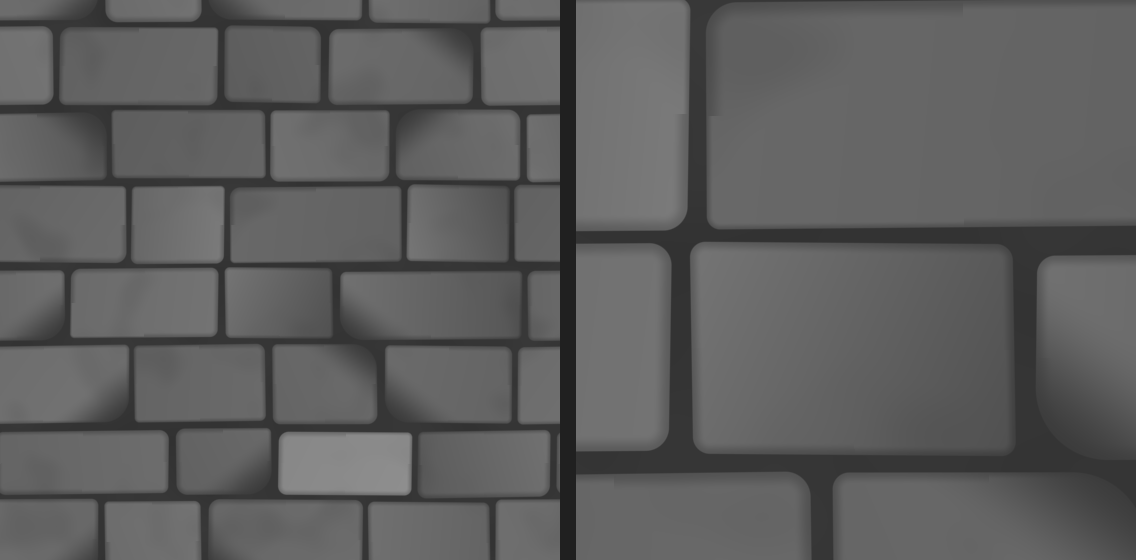
Left: the whole. Right: its middle third, enlarged.
Write a WebGL 1 fragment shader that draws this texture.

```glsl
precision highp float;
// Tiling wall of seven courses of worn grey stone blocks in dark mortar.

uniform vec2 u_resolution;

#define ROWS 7.0
#define COLUMNS 4.0
#define ROW_OFFSET 0.72
#define JOINT_JITTER 0.46
#define ROW_JITTER 0.13
#define TILT 0.035
#define GAP 0.0042
#define WORN_SHARE 0.3
#define STAIN 0.035
#define SEED 3.7
#define MORTAR_COLOR vec3(0.208)
#define STONE_COLOR vec3(0.377)

// Four random values from a lattice point
vec4 hash4(vec2 p) {
  vec4 q = fract((p.xyxy + SEED) * vec4(0.1031, 0.1030, 0.0973, 0.1099));
  q += dot(q, q.wzxy + 33.33);
  return fract((q.xxyz + q.yzzw) * q.zywx);
}

// Gradient noise that repeats after the given period
float gradientAt(vec2 cell, vec2 offset, float period) {
  float angle = 6.2832 * hash4(mod(cell, period) + 71.0).x;
  return dot(vec2(cos(angle), sin(angle)), offset);
}

float noise(vec2 p, float period) {
  vec2 i = floor(p), f = p - i;
  vec2 u = f * f * f * (f * (f * 6.0 - 15.0) + 10.0);
  vec2 e = vec2(0.0, 1.0);
  return mix(
    mix(gradientAt(i, f, period), gradientAt(i + e.yx, f - e.yx, period), u.x),
    mix(gradientAt(i + e.xy, f - e.xy, period), gradientAt(i + e.yy, f - e.yy, period), u.x),
    u.y);
}

// Sideways shift of each course, in block widths
float rowPhase(float row) {
  float r = mod(row, ROWS);
  return dot(vec4(equal(vec4(r), vec4(0.0, 1.0, 2.0, 3.0))), vec4(0.04, 0.90, 0.52, 0.76))
       + dot(vec3(equal(vec3(r), vec3(4.0, 5.0, 6.0))), vec3(0.79, 0.42, 0.62));
}

// Left joint of a block and lower edge of a course
float jointX(vec2 id) {
  float jitter = hash4(mod(id, vec2(COLUMNS, ROWS)) + 11.0).y - 0.5;
  return (id.x + rowPhase(id.y) + JOINT_JITTER * jitter) / COLUMNS;
}

float rowY(float row) {
  float jitter = hash4(vec2(mod(row, ROWS), 29.0)).z - 0.5;
  return (row + ROW_OFFSET + ROW_JITTER * jitter) / ROWS;
}

float roundedBox(vec2 p, vec2 halfSize, float radius) {
  vec2 d = abs(p) - halfSize + radius;
  return length(max(d, 0.0)) + min(max(d.x, d.y), 0.0) - radius;
}

// Stone colour in rgb, coverage in a
vec4 stone(vec2 p, vec2 id, float stain, float pixel) {
  vec2 key = mod(id, vec2(COLUMNS, ROWS));
  vec4 shape = hash4(key + 101.0);
  vec4 look = hash4(key + 211.0);
  vec4 wear = hash4(key + 307.0);

  // Slightly skewed block between its joints
  vec2 low = vec2(jointX(id), rowY(id.y));
  vec2 high = vec2(jointX(id + vec2(1.0, 0.0)), rowY(id.y + 1.0));
  vec2 halfSize = 0.5 * (high - low) - GAP - 0.004 * shape.xy * shape.xy;
  vec2 q = p - 0.5 * (low + high);
  q.y -= 0.006 * (look.w - 0.5);
  q += TILT * (shape.zw - 0.5) * q.yx;

  // Uneven corners, one of them sometimes worn away
  vec2 side = sign(q);
  vec2 wornSide = sign(wear.xy - 0.5);
  float worn = step(wear.z, WORN_SHARE);
  float atWorn = worn * step(1.5, dot(side, wornSide));
  float cornerRandom = hash4(key * 4.0 + side + 401.0).x;
  float radius = mix(0.008 + 0.014 * cornerRandom * cornerRandom, 0.044, atWorn);
  float dist = roundedBox(q, halfSize, radius);

  // Tone, slanted light and stains
  float tone = 0.065 * look.x + 0.11 * step(0.93, look.y);
  float slope = mix(0.012, 0.085, pow(look.z, 4.0));
  vec2 lightDir = vec2(wear.w > 0.4 ? 1.0 : -1.0, 0.7 * (shape.x - 0.5));
  tone += slope * dot(q / halfSize, lightDir) + stain;
  vec3 color = STONE_COLOR + tone;

  // Dark soft rim and worn corner
  float rim = smoothstep(0.0, 0.004 + 0.009 * cornerRandom, -dist);
  color *= mix(0.8, 1.0, rim);
  vec2 inset = halfSize - q * wornSide;
  float fade = smoothstep(0.015, 0.12, inset.x * 0.8 + inset.y);
  color = mix(color, mix(MORTAR_COLOR * 1.12, color, fade), worn);
  return vec4(color, smoothstep(pixel, -pixel, dist));
}

void main() {
  vec2 p = gl_FragCoord.xy / u_resolution;
  float pixel = 0.9 / min(u_resolution.x, u_resolution.y);
  float cloud = noise(p * 7.0, 7.0) + 0.5 * noise(p * 15.0, 15.0);
  float stain = -STAIN * smoothstep(0.05, 0.65, cloud);
  vec3 color = MORTAR_COLOR + 0.025 * cloud;

  // Blocks of this course and its neighbours
  float row = floor(p.y * ROWS - ROW_OFFSET);
  for (int j = -1; j <= 1; j++) {
    float r = row + float(j);
    float column = floor(p.x * COLUMNS - rowPhase(r));
    for (int i = -1; i <= 1; i++) {
      vec4 block = stone(p, vec2(column + float(i), r), stain, pixel);
      color = mix(color, block.rgb, block.a);
    }
  }
  gl_FragColor = vec4(color, 1.0);
}
```
